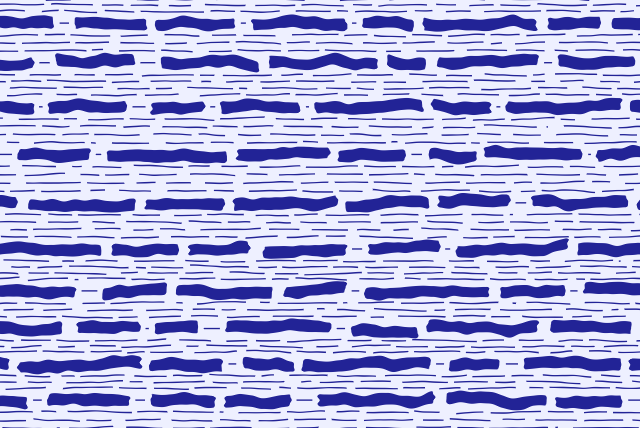
Reproduce this pattern procedurally as a Shadertoy shader.

```glsl
const vec3 PAPER = vec3(0.935, 0.942, 1.0);
const vec3 INK = vec3(0.135, 0.138, 0.59);
const int ROWS = 10;
const float THICK_PERIOD = 0.225;
const vec2 THICK_GAP = vec2(0.021, 0.066);
const float THIN_HALF = 0.0016;

float hash(vec2 p) {
    return fract(sin(dot(p, vec2(12.9898, 78.233))) * 43758.5453);
}

// Smooth one-dimensional noise in -1..1
float wave(float x, float seed) {
    float i = floor(x), f = fract(x);
    float a = hash(vec2(i, seed)), b = hash(vec2(i + 1.0, seed));
    return 2.0 * mix(a, b, f * f * (3.0 - 2.0 * f)) - 1.0;
}

float sdRoundBox(vec2 p, vec2 halfSize, float radius) {
    vec2 q = abs(p) - halfSize + radius;
    return length(max(q, 0.0)) + min(max(q.x, q.y), 0.0) - radius;
}

// Depth of a thick row below the top edge, with uneven spacing
float rowDepth(float i) {
    return 0.0711 + 0.0979 * i + 0.0225 * cos(0.7 * (i - 5.5));
}

float dashStart(float cell, float seed, float period, float jitter) {
    return (cell + jitter * (hash(vec2(cell, seed)) - 0.5)) * period;
}

float gapAfter(float cell, float seed, vec2 gapRange) {
    float h = hash(vec2(cell + 31.7, seed));
    return mix(gapRange.x, gapRange.y, h * h);
}

// Row of hand-drawn dashes along y = 0
float dashRow(vec2 p, float seed, float period, float jitter, vec2 gapRange,
              float halfWidth, float wander, float tilt) {
    float d = 1.0;
    float base = floor(p.x / period);
    for (float k = -1.0; k <= 1.0; k++) {
        float cell = base + k;
        float start = dashStart(cell, seed, period, jitter);
        float end = dashStart(cell + 1.0, seed, period, jitter) - gapAfter(cell, seed, gapRange);
        float dashSeed = seed + 3.17 * cell;
        vec2 q = p - vec2(0.5 * (start + end), 0.0);

        // Bent centre line, small tilt and offset
        q.y += wander * (0.8 * wave(p.x * 17.0, dashSeed) + 0.3 * wave(p.x * 41.0, dashSeed + 1.3));
        q.y += 0.4 * wander * wave(0.5, dashSeed + 2.1) + tilt * q.x * wave(0.0, dashSeed + 5.3);

        // Uneven width and rough ends
        float width = halfWidth * (1.0 + 0.14 * wave(p.x * 38.0, dashSeed + 7.9));
        q.x += 0.25 * halfWidth * wave(q.y / halfWidth * 1.5, dashSeed + 9.1);
        d = min(d, sdRoundBox(q, vec2(0.5 * (end - start), width), 0.45 * halfWidth));
    }
    return d;
}

// Short fine ticks inside the wider gaps of a thick row
float gapTicks(vec2 p, float seed, float period, float jitter, vec2 gapRange) {
    float d = 1.0;
    float base = floor(p.x / period);
    for (float k = -1.0; k <= 1.0; k++) {
        float cell = base + k;
        float gap = gapAfter(cell, seed, gapRange);
        float halfLength = 0.5 * gap - 0.014;
        float mid = dashStart(cell + 1.0, seed, period, jitter) - 0.5 * gap;
        if (halfLength > 0.003)
            d = min(d, sdRoundBox(p - vec2(mid, 0.0), vec2(halfLength, THIN_HALF), 0.001));
    }
    return d;
}

// Fine dashed lines filling the space between two thick rows
float thinBand(vec2 p, float top, float bottom, float seed) {
    float margin = 0.028;
    float room = bottom - top - 2.0 * margin;
    float steps = max(2.0, floor(room / 0.0165 + 0.5));
    float d = 1.0;
    for (float j = 0.0; j <= steps; j++) {
        float lineSeed = seed + 1.73 * j;
        float y = top + margin + room * j / steps;
        vec2 q = vec2(p.x + 0.1 * hash(vec2(lineSeed, 4.0)), p.y - y);
        d = min(d, dashRow(q, lineSeed, 0.098, 0.75, vec2(0.013, 0.04), THIN_HALF, 0.0026, 0.035));
    }
    return d;
}

void mainImage(out vec4 fragColor, in vec2 fragCoord) {
    vec2 p = vec2(fragCoord.x, iResolution.y - fragCoord.y) / iResolution.y;
    float pixel = 1.0 / iResolution.y;
    float d = 1.0;

    for (int i = -1; i <= ROWS; i++) {
        float row = float(i);
        float top = rowDepth(row), bottom = rowDepth(row + 1.0);
        float seed = 11.3 * row + 20.0;
        vec2 q = vec2(p.x + THICK_PERIOD * hash(vec2(seed, 2.0)), p.y - top);

        if (abs(q.y) < 0.04) {
            d = min(d, dashRow(q, seed, THICK_PERIOD, 0.55, THICK_GAP, 0.0133, 0.0085, 0.03));
            d = min(d, gapTicks(q, seed, THICK_PERIOD, 0.55, THICK_GAP));
        }
        if (p.y > top && p.y < bottom)
            d = min(d, thinBand(p, top, bottom, seed + 200.0));
    }

    float ink = clamp(0.5 - d / pixel, 0.0, 1.0);
    fragColor = vec4(mix(PAPER, INK, ink), 1.0);
}
```
